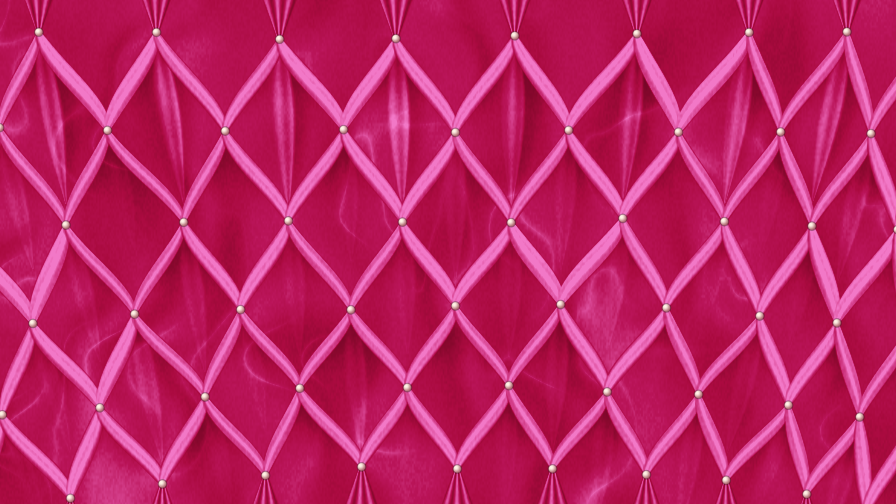
Reproduce this texture procedurally as a WebGL 1 fragment shader.

```glsl
precision highp float;
// Pink satin gathered into a lattice of smocked diamonds, pinned with pearls.
uniform vec2 u_resolution;

float hash(vec2 p) {
  vec3 q = fract(vec3(p.xyx) * 0.1031);
  q += dot(q, q.yzx + 33.33);
  return fract((q.x + q.y) * q.z);
}

float noise(vec2 p) {
  vec2 i = floor(p), f = fract(p);
  f = f * f * (3.0 - 2.0 * f);
  return mix(mix(hash(i), hash(i + vec2(1, 0)), f.x),
             mix(hash(i + vec2(0, 1)), hash(i + vec2(1, 1)), f.x), f.y);
}

// Colour ramp from deep fold to sheen
vec3 satin(float tone) {
  vec3 c = mix(vec3(0.54, 0.03, 0.18), vec3(0.67, 0.04, 0.25), clamp(tone * 4.0, 0.0, 1.0));
  c = mix(c, vec3(0.73, 0.08, 0.35), clamp(tone * 4.0 - 1.0, 0.0, 1.0));
  c = mix(c, vec3(0.84, 0.26, 0.56), clamp(tone * 4.0 - 2.0, 0.0, 1.0));
  c = mix(c, vec3(0.95, 0.47, 0.78), clamp(tone * 4.0 - 3.0, 0.0, 1.0));
  return c * (1.0 + 0.6 * clamp(tone, -0.6, 0.0));
}

// Knot position: rows narrow downward, sag at the sides and crowd to the right
vec2 knot(float row, float m) {
  float right = max(m, 0.0);
  vec2 jitter = vec2(hash(vec2(row + 7.0, m * 2.0 + 40.0)), hash(vec2(row + 31.0, m * 2.0 + 60.0))) - 0.5;
  return vec2(0.016 + (0.238 - 0.0093 * row) * (m - 0.006 * right * right * right),
              0.074 + 0.1889 * row - 0.0037 * row * row + 0.0009 * (row - 1.0) * m * m)
         + jitter * vec2(0.018, 0.012);
}

void main() {
  // Height is 1, x is centred, y runs downward
  vec2 p = vec2(gl_FragCoord.x - 0.5 * u_resolution.x, u_resolution.y - gl_FragCoord.y) / u_resolution.y;
  float aa = 1.2 / u_resolution.y;

  // Loose cloth with soft wrinkles and thin glints
  float warp = noise(p * 7.0 + 20.0);
  float wrinkle = noise(vec2(p.x * 17.0 + warp * 2.5, p.y * 5.0 + warp) + 50.0);
  float glint = 1.0 - abs(2.0 * noise(vec2(p.x * 13.0 + warp * 3.0, p.y * 6.0) + 90.0) - 1.0);
  float cloth = 0.14 + 0.42 * wrinkle + 0.28 * pow(glint, 9.0) * smoothstep(0.4, 0.8, warp);
  float grain = noise(p * vec2(330.0, 170.0) + 300.0) - 0.5;

  float shadow = 0.0, pleat = 0.0, foldTone = 0.0, foldMask = 0.0, pearlMask = 0.0;
  vec3 pearl = vec3(0.0);

  for (float row = 0.0; row < 6.0; row++) {
    for (float col = 0.0; col < 12.0; col++) {
      float m = col - 5.5 + 0.5 * mod(row, 2.0);
      vec2 a = knot(row, m);
      vec2 q = p - a;
      if (abs(q.x) > 0.2) continue;
      float h = hash(vec2(col + 11.0, row + 3.0));

      // Upright pleat hanging from the knot, strongest in the top row
      float fall = q.y / (row < 0.5 ? 0.34 : 0.2 + 0.1 * h);
      if (fall > 0.0 && fall < 1.0) {
        vec2 lower = knot(row + 2.0, m);
        float s = (q.x - (lower.x - a.x) * fall) / (0.002 + 0.024 * sin(3.1416 * pow(fall, 0.8)));
        float body = 1.0 - smoothstep(0.65, 1.0, abs(s));
        float strength = row < 0.5 ? 1.0 : 0.4 * h;
        pleat += strength * body * (0.36 + 0.16 * cos(s * 6.0 + h * 3.0)) * (1.0 - 0.5 * fall);
        shadow += 0.25 * strength * smoothstep(0.6, 1.0, s) * (1.0 - smoothstep(1.0, 2.6, s)) * sin(3.1416 * fall);
      }

      // Two puffed folds running to the knots below
      if (row < 4.5 && q.y > -0.01 && q.y < 0.25) {
        float under = 1.0, drop = 0.0;
        for (float side = -1.0; side < 2.0; side += 2.0) {
          vec2 e = knot(row + 1.0, m + 0.5 * side) - a;
          float t = q.y / e.y;
          float tc = clamp(t, 0.0, 1.0);
          float bend = mix(tc, smoothstep(0.0, 1.0, tc), 0.5);
          float d = (e.x * bend - q.x) * side * e.y / length(e);
          under = min(under, d);
          drop = max(drop, tc);
          if (t > 0.0 && t < 1.0) {
            float v = hash(vec2(col * 2.0 + side + 70.0, row + 19.0));
            float w = (0.003 + 0.0145 * pow(sin(3.1416 * t), 0.6)) * (0.85 + 0.3 * v);
            float s = d / w;
            float tone = 0.95 + 0.12 * v - 0.45 * s * s - 0.12 * s
                       + 0.1 * sin(s * 7.0 + v * 6.0 + t * 3.0);
            float mask = 1.0 - smoothstep(w - aa, w + aa, abs(d));
            foldTone = mix(foldTone, tone, mask);
            foldMask = max(foldMask, mask);
          }
        }
        // Shade tucked under the peak of the two folds
        shadow += 0.6 * smoothstep(0.0, 0.012, under) * exp(-max(under, 0.0) * 14.0)
                * (1.0 - smoothstep(0.1, 0.95, drop));
      }

      // Fanned gathers at the upper and lower hems
      float flare = row < 0.5 ? -q.y : q.y;
      if ((row < 0.5 || row > 4.5) && flare > 0.0) {
        float w = 0.005 + 0.36 * min(flare, 0.1);
        float s = q.x / w;
        float mask = 1.0 - smoothstep(w - aa, w + aa, abs(q.x));
        foldTone = mix(foldTone, 0.5 + 0.38 * cos(s * 9.0 + h * 2.0) - 0.15 * s * s, mask);
        foldMask = max(foldMask, mask);
      }

      // Pearl with a lit upper left
      float mask = 1.0 - smoothstep(0.0085 - aa, 0.0085 + aa, length(q));
      float lit = 1.0 - smoothstep(0.1, 1.5, length(q / 0.0085 + vec2(0.3, 0.35)));
      pearl = mix(pearl, mix(vec3(0.66, 0.36, 0.4), vec3(1.0, 0.95, 0.9), lit), mask);
      pearlMask = max(pearlMask, mask);
    }
  }

  float tone = mix(cloth + pleat - shadow, foldTone, foldMask) + 0.1 * grain;
  gl_FragColor = vec4(mix(satin(tone), pearl, pearlMask), 1.0);
}
```
